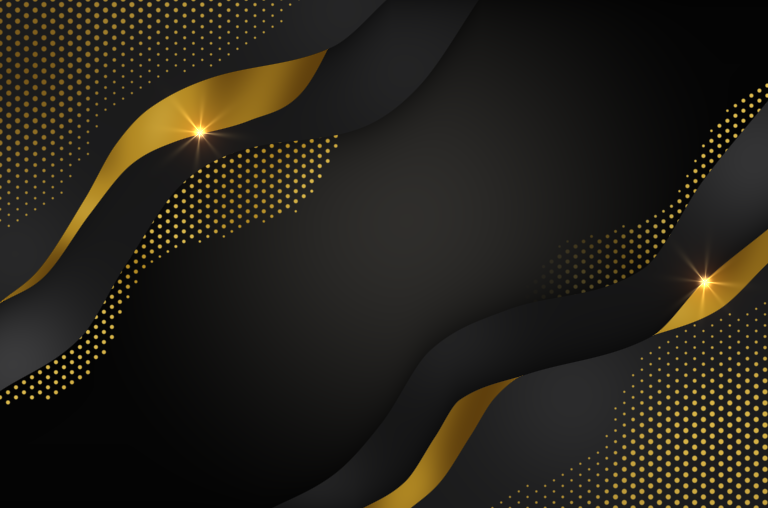
Write a Shadertoy shader that draws this background.

```glsl
// Dark backdrop: two stacks of wavy charcoal ribbons with gold folds,
// staggered halftone dots and star glints. Each edge is a smooth height
// curve through eight knots; fills, shadows and dots use the gap to it.
#define ASPECT 1.518
#define DOT_PITCH vec2(.0316, .0198)
#define DOT_RADIUS .0040
#define SHADOW_REACH .045
#define GLINT_SIZE .020

const vec3 BRONZE = vec3(.34, .22, .04);
const vec3 GOLD = vec3(.70, .54, .14);
const vec3 PALE_GOLD = vec3(.96, .84, .40);
const vec3 CHARCOAL = vec3(1, 1, 1.02);

// Upper left edges: eight x,y knots each, in canvas heights
const mat4 RIBBON_L = mat4(0,.23, .158,.334, .247,.476, .356,.634, .474,.703, .711,.747, .83,.832, .953,1.01);
const mat4 PANEL_L = mat4(0,.405, .079,.472, .168,.609, .227,.713, .296,.787, .415,.846, .656,.907, .775,1.01);
const mat4 FOLD_L = mat4(0,.403, .089,.457, .178,.579, .257,.674, .346,.721, .494,.763, .6,.822, .7,1.01);
const mat4 DOTS_L = mat4(0,.545, .099,.589, .168,.684, .208,.767, .296,.832, .435,.874, .534,.931, .603,1.01);
const mat4 FRINGE_L = mat4(0,.204, .109,.223, .198,.289, .253,.407, .306,.486, .484,.549, .623,.625, .79,1.01);
// Lower right edges
const mat4 RIBBON_R = mat4(.518,-.01, .66,.066, .755,.168, .85,.31, 1,.389, 1.27,.47, 1.39,.645, 1.518,.802);
const mat4 PANEL_R = mat4(.7,-.01, .8,.051, .86,.14, .909,.213, 1.041,.263, 1.285,.336, 1.393,.447, 1.518,.549);
const mat4 FOLD_R = mat4(.8,-.01, .87,.051, .93,.142, .978,.217, 1.041,.265, 1.285,.338, 1.42,.39, 1.518,.482);
const mat4 DOTS_R = mat4(.919,-.01, 1.05,.05, 1.107,.075, 1.186,.13, 1.229,.229, 1.275,.308, 1.364,.358, 1.518,.407);
const mat4 FRINGE_R = mat4(1,.389, 1.107,.516, 1.225,.555, 1.324,.6, 1.368,.674, 1.403,.743, 1.462,.812, 1.518,.852);

vec2 knot(mat4 k, int i) {
    vec4 pair = k[i / 2];
    return i % 2 == 0 ? pair.xy : pair.zw;
}

// Signed height of p above a cubic Hermite curve, held flat beyond its ends
float above(vec2 p, mat4 k) {
    float x = clamp(p.x, k[0].x, k[3].z);
    int i = 0;
    for (int j = 1; j < 7; j++) if (x >= knot(k, j).x) i = j;
    vec2 a = knot(k, i), b = knot(k, i + 1), span = b - a;
    vec2 da = b - knot(k, max(i - 1, 0)), db = knot(k, min(i + 2, 7)) - a;
    float t = (x - a.x) / span.x, u = 1.0 - t;
    return p.y - a.y - span.y * t * t * (3.0 - 2.0 * t)
         - span.x * t * u * (u * da.y / da.x - t * db.y / db.x);
}

float cover(float d) { return clamp(d / max(fwidth(d), 1e-5) + .5, 0.0, 1.0); }

float bump(vec2 p, float x, float y, float r) {
    vec2 d = (p - vec2(x, y)) / r;
    return exp(-dot(d, d));
}

float shadow(float gap) { return exp(-max(gap, 0.0) / SHADOW_REACH); }

// Centre of the nearest dot on a staggered grid
vec2 dotCentre(vec2 p, vec2 pitch) {
    vec2 a = (floor(p / pitch) + .5) * pitch;
    vec2 b = floor(p / pitch + .5) * pitch;
    return distance(p, a) < distance(p, b) ? a : b;
}

float dotMask(vec2 p, vec2 c, float r) {
    float px = 1.0 / iResolution.y;
    return 1.0 - smoothstep(-px, px, distance(p, c) - r);
}

vec3 goldFoil(vec2 p) {
    float sheen = .30 + .10 * sin(p.x * 34.0 - p.y * 12.0)
        + .55 * bump(p, .165, .585, .075) + .38 * bump(p, .32, .76, .13)
        + .18 * bump(p, .82, .03, .08) + .50 * bump(p, 1.36, .38, .08);
    vec3 c = mix(BRONZE, GOLD, smoothstep(.1, .65, sheen));
    return mix(c, PALE_GOLD, smoothstep(.6, 1.2, sheen));
}

// Star with narrow rays over a warm halo
vec3 glint(vec2 d) {
    float r = length(d) / GLINT_SIZE, a = atan(d.y, d.x + 1e-6);
    float rays = pow(abs(cos(4.0 * a + .4)), 14.0) * (.7 + .3 * cos(3.0 * a));
    return vec3(.42, .20, .08) * exp(-r * .85)
         + vec3(1, .85, .5) * (rays * exp(-r * .9) + 1.2 * exp(-r * r * 4.0));
}

void mainImage(out vec4 fragColor, in vec2 fragCoord) {
    vec2 p = fragCoord / iResolution.xy * vec2(ASPECT, 1);

    // Gaps, positive inside each shape
    float ribbonL = above(p, RIBBON_L), ribbonR = -above(p, RIBBON_R);
    float panelL = above(p, PANEL_L), panelR = -above(p, PANEL_R);
    float foldL = min(above(p, FOLD_L), -panelL);
    float foldR = min(min(above(p, FOLD_R), panelR), abs(p.x - 1.163) - .122);

    // Warm spotlight on black
    float spot = length((p - vec2(.80, .57)) / vec2(.70, .72));
    vec3 col = mix(vec3(.184, .179, .170), vec3(.018), smoothstep(0.0, 1.0, spot));
    col *= 1.0 - .4 * max(shadow(-ribbonL), shadow(-ribbonR));

    // Dotted fringes beside the ribbons
    vec2 c = dotCentre(p, DOT_PITCH);
    float fringeL = above(c, FRINGE_L), fringeR = -above(c, FRINGE_R);
    float visible = max(step(0.0, fringeL), step(0.0, fringeR) * smoothstep(1.02, 1.4, c.x));
    float size = DOT_RADIUS * (.55 + .45 * smoothstep(0.0, .02, max(fringeL, fringeR)));
    float twinkle = .5 + .5 * sin(c.x * 19.0 + 2.0 * sin(c.y * 13.0));
    col = mix(col, mix(GOLD, PALE_GOLD, .65 * twinkle), dotMask(p, c, size) * visible);

    // Ribbons, darkened beside their panels
    float shadeL = .095 + .14 * bump(p, .02, .29, .15) + .045 * bump(p, .8, .88, .18);
    float shadeR = .085 + .12 * bump(p, 1.5, .68, .17) + .05 * bump(p, .9, .33, .12)
        + .07 * bump(p, .63, .02, .12);
    col = mix(col, CHARCOAL * shadeL * (1.0 - .45 * shadow(-panelL)), cover(ribbonL));
    col = mix(col, CHARCOAL * shadeR * (1.0 - .45 * shadow(-panelR)), cover(ribbonR));

    // Panels and their halftone fields
    float grayL = .105 + .05 * bump(p, .03, .5, .15) + .04 * bump(p, .68, .98, .16);
    float grayR = .105 + .065 * bump(p, 1.13, .22, .18);
    col = mix(col, CHARCOAL * grayL, cover(panelL));
    col = mix(col, CHARCOAL * grayR, cover(panelR));
    c = dotCentre(p, DOT_PITCH * 1.1);
    float depthL = above(c, DOTS_L), depth = max(depthL, -above(c, DOTS_R));
    float bright = depthL > 0.0 ? .85 - .6 * bump(c, .03, .87, .22) : .65 + .4 * bump(c, 1.42, .16, .25);
    size = DOT_RADIUS * (.5 + .75 * smoothstep(0.0, .2, depth));
    col = mix(col, mix(BRONZE, mix(GOLD, PALE_GOLD, .5), bright), dotMask(p, c, size) * step(0.0, depth));

    // Gold folds and glints
    col = mix(col, goldFoil(p), max(cover(foldL), cover(foldR)));
    col += glint(p - vec2(.395, .739)) + glint(p - vec2(1.393, .445));
    fragColor = vec4(min(col, 1.0), 1);
}
```
